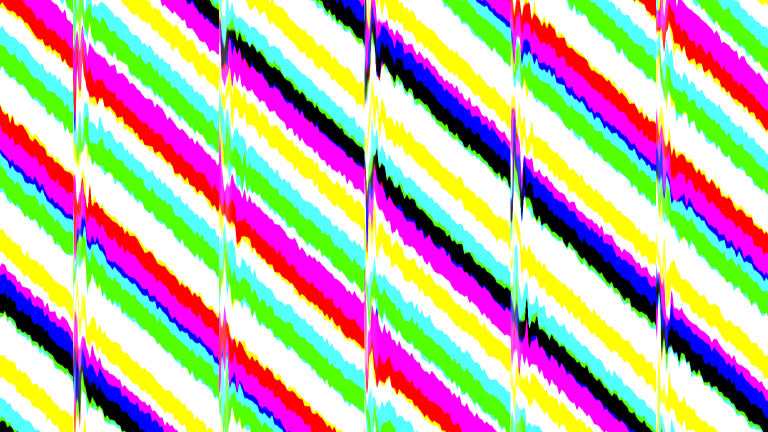
Reproduce this pattern procedurally as a Shadertoy shader.

```glsl
// Diagonal stripes with ragged edges, torn by evenly spaced vertical seams.
// Red, green and blue each lose their own stripe train (5, 4 and 10 per cycle);
// the overlaps give every hue. Column noise, strongest at a seam, tears the edges.

#define SLOPE 0.97          // mean fall of the stripes per unit across
#define CYCLE 1.426         // vertical length of one full colour cycle
#define SEAM_PERIOD 0.3374  // distance between seams, in canvas heights
#define SEAM_START 0.169    // left edge of the first seam
#define SEAM_DECAY 0.022    // how fast tearing fades to the right of a seam
#define SEAM_SLIP 0.05      // slope lost inside a panel, regained at the seam
#define TEAR 0.17           // stripe displacement at a seam
#define RAGGED 0.011        // stripe displacement inside a panel
#define GRAIN vec2(173.0, 7.0) // noise cells per canvas height
#define WASH 0.4            // paleness of the seams

const vec3 STRIPES = vec3(5.0, 4.0, 10.0);          // per cycle, for R, G, B
const vec3 CENTRE = vec3(0.0763, 0.2143, 0.0893);   // in cycles
const vec3 HALF_WIDTH = vec3(0.17, 0.15, 0.18);     // in stripe periods

float hash(vec2 p) {
    return fract(sin(dot(p, vec2(127.1, 311.7))) * 43758.5453);
}

float noise(vec2 p) {
    vec2 cell = floor(p);
    vec2 f = fract(p);
    f = f * f * (3.0 - 2.0 * f);
    float low = mix(hash(cell), hash(cell + vec2(1.0, 0.0)), f.x);
    float high = mix(hash(cell + vec2(0.0, 1.0)), hash(cell + 1.0), f.x);
    return mix(low, high, f.y);
}

// Signed noise, stretched vertically into streaks
float streak(vec2 p, float seed) {
    return 2.0 * noise(p * GRAIN + vec2(0.0, seed)) - 1.0;
}

vec3 pattern(vec2 p, float pixel) {
    // Position within the panel and strength of its seam
    float across = mod(p.x - SEAM_START, SEAM_PERIOD);
    float seam = exp(-across / SEAM_DECAY);

    // Torn diagonal coordinate, partly shared by the channels
    float diagonal = 1.0 - p.y - SLOPE * p.x;
    diagonal += SEAM_SLIP * (across - 0.5 * SEAM_PERIOD);
    vec3 own = vec3(streak(p, 31.0), streak(p, 57.0), streak(p, 83.0));
    vec3 torn = diagonal + (RAGGED + TEAR * seam) * (0.7 * streak(p, 0.0) + 0.4 * own);

    // Stripe trains that switch the channels off
    vec3 phase = (torn / CYCLE - CENTRE) * STRIPES;
    vec3 edge = (abs(fract(phase + 0.5) - 0.5) - HALF_WIDTH) * CYCLE / STRIPES;
    float soft = pixel + 0.012 * seam;
    vec3 colour = smoothstep(vec3(-soft), vec3(soft), edge);

    // Cyan and green keep a little red
    colour.r = mix(0.33 * colour.g, 1.0, colour.r);

    // Pale, uneven streaks at the seam
    float pale = WASH * (1.0 - smoothstep(0.015, 0.035, across));
    return mix(colour, vec3(1.0), pale * noise(p * GRAIN + 19.0));
}

void mainImage(out vec4 fragColor, in vec2 fragCoord) {
    float pixel = 1.0 / iResolution.y;
    vec3 sum = vec3(0.0);

    // Four samples per pixel
    for (int i = 0; i < 4; i++) {
        vec2 offset = vec2(i % 2, i / 2) * 0.5 - 0.25;
        sum += pattern((fragCoord + offset) * pixel, 0.7 * pixel);
    }
    fragColor = vec4(sum * 0.25, 1.0);
}
```
